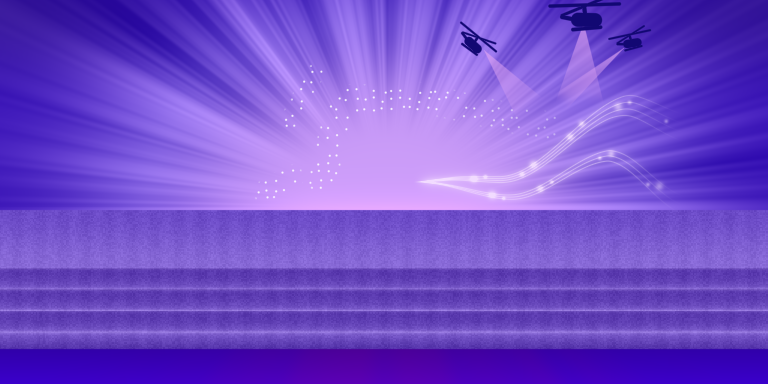
Reproduce this background procedurally as a Shadertoy shader.

```glsl
// Violet stage: sunburst sky, helicopters with searchlights, glowing ribbons, steps and floor.

const vec2 SUN = vec2(1.01, 0.46);
const float HORIZON = 0.453, STEP_TOP = 0.302, STEP_HEIGHT = 0.0555, FLOOR_TOP = 0.091;
const vec3 SKY_EDGE = vec3(0.23, 0.08, 0.72), SKY_MID = vec3(0.49, 0.36, 0.87);
const vec3 SKY_CORE = vec3(0.79, 0.61, 0.97), RAY_TINT = vec3(0.34, 0.32, 0.22);
const vec3 DECK_FAR = vec3(0.42, 0.29, 0.78), DECK_NEAR = vec3(0.53, 0.41, 0.84);
const vec3 STEP_DARK = vec3(0.31, 0.18, 0.65), STEP_LIGHT = vec3(0.53, 0.41, 0.84);
const vec3 FLOOR_BLUE = vec3(0.21, 0.0, 0.74), FLOOR_PURPLE = vec3(0.33, 0.0, 0.66);
const vec3 BEAM = vec3(0.86, 0.63, 0.95), NAVY = vec3(0.07, 0.03, 0.45);
const float RIBBON_START = 1.075, RIBBON_LENGTH = 0.68, DOT_CELL = 0.0235;
const int STRANDS = 7, SPARKLES = 17;

float hash(vec2 p) {
    p = fract(p * vec2(0.1031, 0.1137));
    p += dot(p, p.yx + 33.33);
    return fract((p.x + p.y) * p.x * 37.7);
}

float noise(float x, float seed) {
    float i = floor(x), f = fract(x);
    return mix(hash(vec2(i, seed)), hash(vec2(i + 1.0, seed)), f * f * (3.0 - 2.0 * f));
}

float segment(vec2 p, vec2 a, vec2 b) {
    vec2 q = p - a, d = b - a;
    return length(q - d * clamp(dot(q, d) / dot(d, d), 0.0, 1.0));
}

float cover(float dist, float px) { return 1.0 - smoothstep(-px, px, dist); }

vec3 sky(vec2 p) {
    vec2 q = p - SUN;
    float r = length(q * vec2(1.0, 1.3));
    float glow = exp(-2.2 * r * r);
    vec3 col = mix(SKY_EDGE, SKY_MID, smoothstep(0.02, 0.45, glow));
    col = mix(col, SKY_CORE, smoothstep(0.33, 0.95, glow));
    float a = atan(q.y, q.x);
    float rays = 0.5 * noise(a * 9.0, 3.0) + 0.3 * noise(a * 28.0, 7.0) + 0.2 * noise(a * 75.0, 11.0);
    float reach = smoothstep(0.22, 0.6, r) * (1.0 - 0.6 * smoothstep(0.75, 1.1, r));
    col += RAY_TINT * (rays - 0.48) * reach * 1.3;
    col *= 1.0 - 0.18 * smoothstep(0.7, 1.0, p.y) * smoothstep(0.3, 1.0, abs(q.x));
    return col + vec3(0.13, 0.06, 0.09) * exp(-abs(p.y - HORIZON) * 25.0 - q.x * q.x * 4.0);
}

// White dots on a jittered grid, kept inside an arch
float dots(vec2 p, float px) {
    float band = min(segment(p, vec2(0.84, 0.53), vec2(0.885, 0.73)),
                     segment(p, vec2(0.89, 0.74), vec2(1.10, 0.745)));
    band = min(band, segment(p, vec2(1.10, 0.745), vec2(1.43, 0.67)));
    band = min(band, segment(p, vec2(0.75, 0.68), vec2(0.82, 0.81)) + 0.014);
    band = min(band, segment(p, vec2(0.69, 0.50), vec2(0.76, 0.54)) + 0.008);
    vec2 cell = floor(p / DOT_CELL);
    vec2 jitter = vec2(hash(cell), hash(cell + 41.0)) - 0.5;
    float d = length(p - (cell + 0.5 + 0.55 * jitter) * DOT_CELL);
    float keep = step(0.22, hash(cell + 83.0)) * smoothstep(0.042, 0.03, band);
    return keep * cover(d - 0.0026, px) * mix(0.9, 0.4, smoothstep(1.1, 1.45, p.x));
}

// Ribbon height at t along its length; s blends the upper curve into the lower
float ribbon(float t, float s) {
    float upper = 0.526 + 0.014 * smoothstep(0.0, 0.2, t) + 0.215 * smoothstep(0.33, 0.86, t)
                - 0.06 * smoothstep(0.8, 1.1, t);
    float lower = 0.526 - 0.045 * smoothstep(0.02, 0.38, t) + 0.1 * smoothstep(0.38, 0.76, t)
                - 0.14 * smoothstep(0.74, 1.06, t);
    return mix(upper, lower, s);
}

float ribbons(vec2 p, float px) {
    float t = (p.x - RIBBON_START) / RIBBON_LENGTH, light = 0.0;
    float fade = smoothstep(0.0, 0.08, t) * (1.0 - smoothstep(0.7, 1.05, t));
    for (int i = 0; i < STRANDS; i++) {
        float k = float(i), s = i < 4 ? k * 0.09 : 0.82 + (k - 4.0) * 0.09;
        float y = ribbon(t, s), slope = (ribbon(t + 0.01, s) - y) / (0.01 * RIBBON_LENGTH);
        float d = abs(p.y - y) / sqrt(1.0 + slope * slope);
        light += fade * (0.38 * cover(d - 0.0012, px) + 0.13 * exp(-d * 110.0));
    }
    for (int i = 0; i < SPARKLES; i++) {
        float k = float(i), u = 0.2 + 0.78 * fract(k * 0.618 + 0.1);
        float s = mod(k, 2.0) * 0.85 + 0.15 * hash(vec2(k, 5.0));
        vec2 q = p - vec2(RIBBON_START + u * RIBBON_LENGTH, ribbon(u, s));
        float size = mix(0.004, 0.011, hash(vec2(k, 9.0)));
        light += 0.75 * exp(-dot(q, q) / (size * size)) * (1.15 - 0.6 * u);
    }
    return min(light, 0.92);
}

float beam(vec2 p, vec2 apex, vec2 end, float halfWidth, float px) {
    vec2 axis = end - apex, q = p - apex;
    float along = dot(q, axis) / dot(axis, axis);
    float side = abs(q.x * axis.y - q.y * axis.x) / length(axis);
    return cover(side - halfWidth * along, px) * step(0.0, along)
         * mix(0.75, 0.15, along) * (1.0 - smoothstep(0.85, 1.05, along));
}

float helicopter(vec2 p, vec2 at, float size, float tilt, float px) {
    float c = cos(tilt), s = sin(tilt);
    vec2 q = mat2(c, -s, s, c) * (p - at) / size;
    float d = segment(q, vec2(-0.25, 0.0), vec2(0.3, -0.08)) - 0.23;
    d = min(d, segment(q, vec2(-0.3, 0.0), vec2(-0.75, 0.15)) - 0.07);
    d = min(d, segment(q, vec2(0.0), vec2(0.0, 0.42)) - 0.07);
    d = min(d, segment(q, vec2(-1.1, 0.55), vec2(1.15, 0.35)) - 0.055);
    d = min(d, segment(q, vec2(-0.75, 0.2), vec2(0.9, 0.66)) - 0.05);
    d = min(d, segment(q, vec2(-0.45, -0.3), vec2(0.45, -0.33)) - 0.06);
    return cover(d * size, px);
}

vec3 stage(vec2 p, float px) {
    float grain = hash(floor(p * 256.0)) - 0.5;
    vec3 deck = mix(DECK_NEAR, DECK_FAR, smoothstep(STEP_TOP, HORIZON, p.y));
    float n = (STEP_TOP - p.y) / STEP_HEIGHT, f = fract(n);
    float shade = n < 3.0 ? 0.15 + 0.55 * f * f : 0.8 - 0.95 * f;
    float ridge = exp(-min(f, 1.0 - f) * 16.0);
    vec3 steps = mix(STEP_DARK, STEP_LIGHT, shade) + vec3(0.14, 0.15, 0.10) * ridge;
    vec3 col = mix(steps, deck, smoothstep(-px, px, p.y - STEP_TOP));
    col += 0.055 * grain + 0.012 * sin(p.x * 105.0);
    // Glossy floor with faint reflected rays
    float fan = (p.x - 1.0) / (1.15 - p.y * 2.0);
    float purple = exp(-fan * fan * 5.0) * (0.55 + 0.6 * noise(fan * 16.0 + 40.0, 2.0));
    vec3 ground = mix(FLOOR_BLUE, FLOOR_PURPLE, purple) * (1.08 - 2.0 * p.y);
    return mix(ground, col, smoothstep(-px, px, p.y - FLOOR_TOP));
}

void mainImage(out vec4 fragColor, in vec2 fragCoord) {
    vec2 p = fragCoord / iResolution.xy * vec2(2.0, 1.0);
    float px = 0.8 / iResolution.y;
    vec3 col = sky(p);
    col = mix(col, BEAM, beam(p, vec2(1.26, 0.87), vec2(1.378, 0.72), 0.042, px));
    col = mix(col, BEAM, beam(p, vec2(1.52, 0.94), vec2(1.51, 0.735), 0.062, px));
    col = mix(col, BEAM, beam(p, vec2(1.625, 0.875), vec2(1.46, 0.735), 0.025, px));
    col = mix(col, vec3(1.0), dots(p, px));
    float craft = helicopter(p, vec2(1.232, 0.885), 0.052, -0.6, px);
    craft = max(craft, helicopter(p, vec2(1.525, 0.951), 0.08, 0.12, px));
    craft = max(craft, helicopter(p, vec2(1.645, 0.889), 0.048, 0.3, px));
    col = mix(col, NAVY, craft);
    col = mix(stage(p, px), col, smoothstep(-px, px, p.y - HORIZON));
    col = mix(col, vec3(0.96, 0.88, 1.0), ribbons(p, px));
    fragColor = vec4(clamp(col, 0.0, 1.0), 1.0);
}
```
